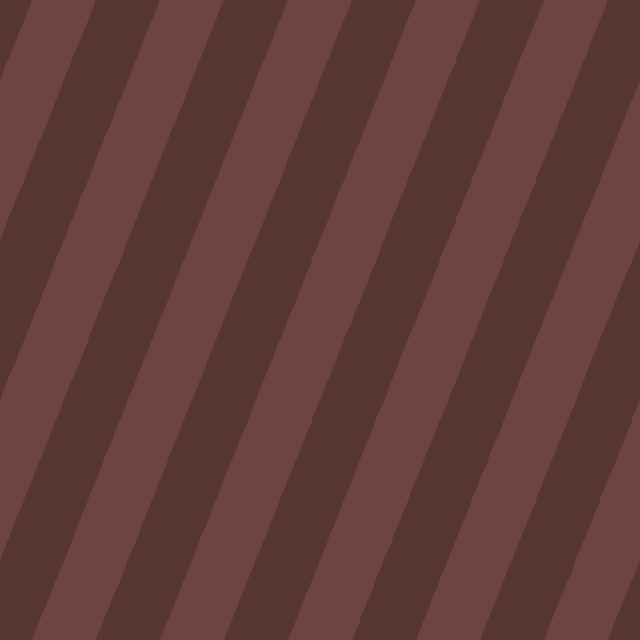
Reproduce this pattern procedurally as a Shadertoy shader.

```glsl
const vec2 REPEATS = vec2(5.0, 2.0);
const float LIGHT_SHARE = 0.5;
const float WOBBLE_CELLS = 80.0;
const float WOBBLE_SIZE = 0.005;
const vec3 DARK_BROWN = vec3(0.341, 0.207, 0.200);
const vec3 DUSTY_ROSE = vec3(0.427, 0.265, 0.262);

float hash(vec2 p) {
    vec3 q = fract(vec3(p.xyx) * 0.1031);
    q += dot(q, q.yzx + 33.33);
    return fract((q.x + q.y) * q.z);
}

// Value noise that wraps after a whole number of cells
float wrappedNoise(vec2 p, float cells) {
    vec2 cell = floor(p);
    vec2 f = fract(p);
    f = f * f * (3.0 - 2.0 * f);
    vec2 a = mod(cell, cells);
    vec2 b = mod(cell + 1.0, cells);
    return mix(mix(hash(a), hash(vec2(b.x, a.y)), f.x),
               mix(hash(vec2(a.x, b.y)), hash(b), f.x), f.y);
}

// Coverage of a band centred in each unit of phase
float stripe(float phase, float share, float blur) {
    float edge = abs(fract(phase) - 0.5) - 0.5 * share;
    return 1.0 - smoothstep(-blur, blur, edge);
}

void mainImage(out vec4 fragColor, in vec2 fragCoord) {
    vec2 uv = fragCoord / iResolution.xy;

    // Slanted stripes, rising to the right
    float phase = REPEATS.x * uv.x - REPEATS.y * uv.y;
    float blur = 0.6 * length(REPEATS / iResolution.xy);

    // Slightly uneven edges
    float wobble = wrappedNoise(uv * WOBBLE_CELLS, WOBBLE_CELLS) - 0.5;
    phase += 2.0 * WOBBLE_SIZE * wobble;

    vec3 color = mix(DARK_BROWN, DUSTY_ROSE, stripe(phase, LIGHT_SHARE, blur));
    fragColor = vec4(color, 1.0);
}
```
